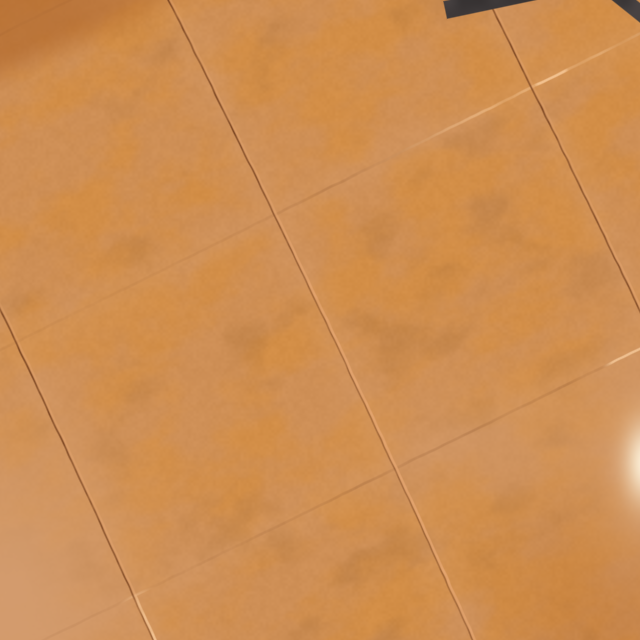
Reproduce this texture procedurally as a WebGL 2 fragment shader.

```glsl
#version 300 es
precision highp float;
// Glazed ochre floor tiles on a slanted grid, with worn grout, soft shade and a window glare.

uniform vec2 u_resolution;
out vec4 fragColor;

// Tile lattice: one joint crossing and the two tile edges, in canvas units
const vec2 CROSSING = vec2(0.430, 0.665);
const vec2 ACROSS = vec2(0.405, 0.199);
const vec2 DOWN = vec2(0.188, -0.397);
const float BOW = 0.0265;          // slight lens curvature of the joints
const float GROOVE_WIDTH = 0.0015; // half widths
const float RIDGE_WIDTH = 0.0020;
const float CROSS_WIDTH = 0.0020;
const float SOFTNESS = 0.0015;     // blur of every edge

const vec3 OCHRE = vec3(0.825, 0.555, 0.275);
const vec3 TAN = vec3(0.808, 0.560, 0.335);
const vec3 ROSE = vec3(0.830, 0.615, 0.440);
const vec3 UMBER = vec3(0.690, 0.400, 0.160);
const vec3 SMUDGE = vec3(0.730, 0.490, 0.260);
const vec3 GROOVE = vec3(0.480, 0.270, 0.130);
const vec3 RIDGE = vec3(0.900, 0.650, 0.440);
const vec3 CREAM = vec3(0.970, 0.790, 0.600);
const vec3 GLARE = vec3(1.000, 0.960, 0.870);
const vec3 METAL = vec3(0.250, 0.230, 0.230);

// Polished chips in the grout: centre and radius
const vec3 CHIPS[3] = vec3[3](
    vec3(0.232, 0.030, 0.055), vec3(0.985, 0.456, 0.055), vec3(0.860, 0.882, 0.036));

float hash(vec2 p) {
    vec3 h = fract(p.xyx * 0.1031);
    h += dot(h, h.yzx + 33.33);
    return fract((h.x + h.y) * h.z);
}

float noise(vec2 p) {
    vec2 cell = floor(p), f = fract(p);
    f = f * f * (3.0 - 2.0 * f);
    return mix(mix(hash(cell), hash(cell + vec2(1, 0)), f.x),
               mix(hash(cell + vec2(0, 1)), hash(cell + vec2(1, 1)), f.x), f.y);
}

float clouds(vec2 p) {
    float sum = 0.0, weight = 0.5;
    for (int i = 0; i < 4; i++) {
        sum += weight * noise(p);
        p = mat2(1.6, 1.2, -1.2, 1.6) * p + 17.3;
        weight *= 0.5;
    }
    return sum / 0.9375;
}

float stroke(float offset, float halfWidth, float blur) {
    return 1.0 - smoothstep(halfWidth - blur, halfWidth + blur, abs(offset));
}

float bar(vec2 p, vec2 centre, vec2 axis, vec2 halfSize, float blur) {
    vec2 local = p - centre;
    vec2 d = abs(vec2(dot(local, axis), dot(local, vec2(-axis.y, axis.x)))) - halfSize;
    return 1.0 - smoothstep(-blur, blur, max(d.x, d.y));
}

vec3 glaze(vec2 p, vec2 tile, vec2 joint) {
    // Mottling drifts along the tile rows, with a few darker smudges
    vec2 along = vec2(dot(p, normalize(ACROSS)), dot(p, normalize(DOWN))) + 3.0;
    float mottle = clouds(along * vec2(12.0, 18.0));
    vec3 colour = mix(OCHRE, TAN, smoothstep(0.25, 0.72, mottle));
    float smudge = smoothstep(0.55, 0.85, clouds(along * vec2(11.0, 15.0) + 41.0));
    colour = mix(colour, SMUDGE, 0.5 * smudge);

    // Paler, rosier glaze close to the tile edges
    vec2 nearEdge = exp(-joint * joint / 0.0009);
    colour = mix(colour, ROSE, 0.25 * max(nearEdge.x, nearEdge.y));
    colour *= 0.997 + 0.006 * hash(tile + 20.0);

    // Fine grain in two sizes
    return colour + 0.016 * (noise(p * 230.0) - 0.5) + 0.014 * (noise(p * 95.0) - 0.5);
}

vec3 addLight(vec3 colour, vec2 p) {
    vec2 fromPale = (p - vec2(0.0, 0.06)) / vec2(0.20, 0.26);
    colour = mix(colour, ROSE, 0.9 * exp(-dot(fromPale, fromPale)));
    vec2 fromHaze = (p - vec2(0.80, 0.30)) / vec2(0.24, 0.10);
    colour = mix(colour, ROSE, 0.35 * exp(-dot(fromHaze, fromHaze)));
    float corner = smoothstep(0.32, 0.0, distance(p, vec2(0.98, 0.02)));
    colour = mix(colour, UMBER, 0.25 * corner);
    float shade = smoothstep(-0.02, 0.05, p.y - 0.87 - 0.42 * p.x);
    colour = mix(colour, UMBER, 0.65 * shade * smoothstep(0.45, 0.08, p.x));
    vec2 g = (p - vec2(1.010, 0.277)) / vec2(0.032, 0.060);
    colour = mix(colour, ROSE, 0.8 * exp(-0.15 * dot(g, g)));
    return mix(colour, GLARE, 0.95 * exp(-dot(g, g)));
}

void main() {
    vec2 p = gl_FragCoord.xy / u_resolution;
    float blur = max(SOFTNESS, 0.75 / min(u_resolution.x, u_resolution.y));

    // Lattice coordinates and signed distances to the nearest joints
    vec2 unbent = p + vec2(BOW * (p.y - 0.665) * (p.y - 0.268), 0.0);
    vec2 q = inverse(mat2(ACROSS, DOWN)) * (unbent - CROSSING);
    vec2 joint = (fract(q + 0.5) - 0.5) * vec2(length(ACROSS), length(DOWN));

    vec3 colour = addLight(glaze(p, floor(q), joint), p);
    joint += 0.0012 * (vec2(noise(p * 60.0), noise(p * 60.0 + 70.0)) - 0.5);

    float chip = 0.0;
    for (int i = 0; i < 3; i++)
        chip = max(chip, 1.0 - smoothstep(0.6, 1.0, distance(p, CHIPS[i].xy) / CHIPS[i].z));

    // Faint cross joints, with a sheen at the upper right
    float crossLine = stroke(joint.y, CROSS_WIDTH, blur);
    float patchy = noise(p * 34.0 + 5.0);
    float sheen = smoothstep(0.36, 0.05, distance(p, vec2(0.83, 0.87)));
    float stain = (0.4 + 0.6 * patchy) * mix(0.09, 0.22, smoothstep(0.25, 0.6, p.x));
    colour = mix(colour, GROOVE, stain * crossLine * (1.0 - sheen));
    float glint = sheen * (0.15 + 0.4 * patchy);
    colour = mix(colour, CREAM, crossLine * max(glint, 0.85 * chip));

    // Long joints: dark groove with a ragged lit ridge on its right
    float shine = smoothstep(0.58, 0.22, distance(p, vec2(0.62, 0.28)));
    float polished = chip * step(p.y, 0.5);
    shine = max(shine, 0.9 * polished);
    float wear = 0.55 + 0.25 * noise(p * 40.0 + 3.0) + 0.25 * noise(p * 130.0);
    float groove = stroke(joint.x + 0.0014, GROOVE_WIDTH, blur);
    float ridge = stroke(joint.x - 0.0015, RIDGE_WIDTH, blur);
    colour = mix(colour, GROOVE, groove * wear * mix(1.0, 0.60, shine));
    colour = mix(colour, mix(RIDGE, CREAM, polished), ridge * wear * mix(0.45, 0.95, shine));

    // Dark metal feet at the upper right
    float feet = bar(p, vec2(0.770, 1.0), normalize(vec2(1.0, 0.21)), vec2(0.076, 0.014), blur);
    feet = max(feet, bar(p, vec2(0.99, 0.988), normalize(vec2(1.0, -0.8)), vec2(0.05, 0.012), blur));
    colour = mix(colour, METAL * (0.85 + 0.3 * noise(p * 40.0)), feet);

    fragColor = vec4(clamp(colour, 0.0, 1.0), 1.0);
}
```
